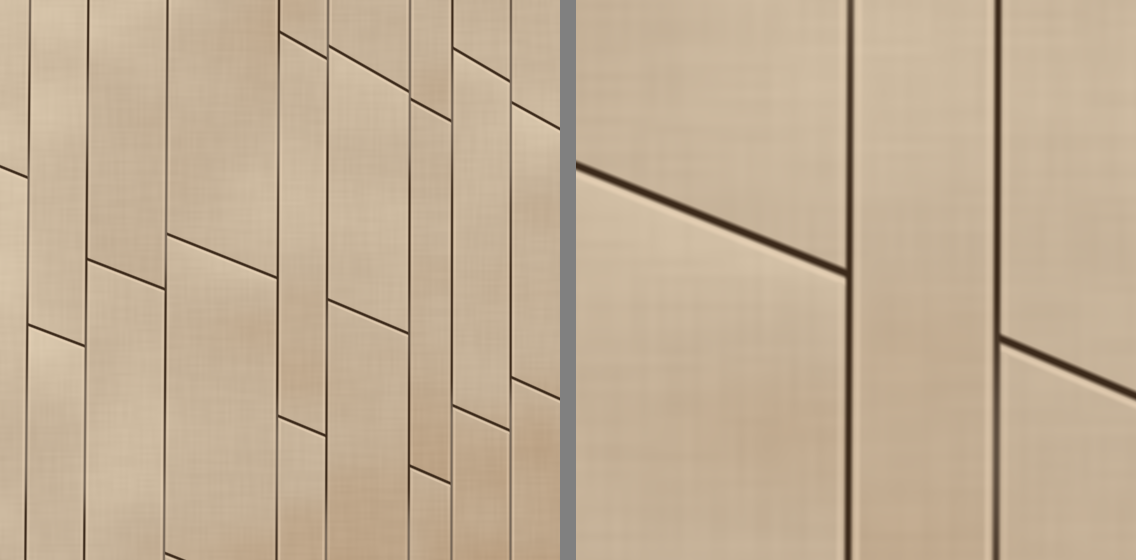
Left, the full canvas; right, a detail of the centre.
Write a three.js fragment shader that draws this texture.

```glsl
// Brushed bronze cladding: uneven upright strips cut by slanted joints.
varying vec2 vUv;

const int STRIP_COUNT = 9;
// Per strip: left edge at mid height, then lower and upper joint height there.
const float NONE = -1.0;
const vec3 STRIPS[STRIP_COUNT] = vec3[STRIP_COUNT](
  vec3(0.0,   NONE,  0.703), vec3(0.0495, 0.421, NONE),
  vec3(0.154, 0.538, NONE),  vec3(0.296, 0.013, 0.583),
  vec3(0.496, 0.258, 0.944), vec3(0.584, 0.466, 0.919),
  vec3(0.731, 0.169, 0.824), vec3(0.807, 0.277, 0.915),
  vec3(0.912, 0.327, 0.818));

const float SEAM_LEAN = 0.009;
const float SEAM_HALF = 0.0019;
const float JOINT_HALF = 0.0023;
const float SOFTNESS = 0.0017;
const float RIM_OFFSET = 0.0052;
const float RIM_HALF = 0.0016;
const float WEAVE_SCALE = 190.0;
const float WEAVE_AMOUNT = 0.014;

const vec3 BRONZE = vec3(0.715, 0.600, 0.475);
const vec3 SAND = vec3(0.775, 0.697, 0.597);
const vec3 CREAM = vec3(0.855, 0.785, 0.680);
const vec3 GROOVE = vec3(0.23, 0.16, 0.10);
const vec3 WORN_GROOVE = vec3(0.46, 0.40, 0.34);
const vec3 RIM = vec3(0.93, 0.84, 0.73);

float hash(vec2 p) {
  vec3 q = fract(vec3(p.xyx) * 0.1031);
  q += dot(q, q.yzx + 33.33);
  return fract((q.x + q.y) * q.z);
}

float noise(vec2 p) {
  vec2 cell = floor(p);
  vec2 f = fract(p);
  f = f * f * (3.0 - 2.0 * f);
  return mix(mix(hash(cell), hash(cell + vec2(1.0, 0.0)), f.x),
             mix(hash(cell + vec2(0.0, 1.0)), hash(cell + 1.0), f.x), f.y);
}

float stroke(float d, float halfWidth) {
  return 1.0 - smoothstep(halfWidth - SOFTNESS, halfWidth + SOFTNESS, abs(d));
}

// Signed distance above a joint; steeper towards the top and right.
float jointDistance(vec2 p, float left, float height) {
  float slope = 0.375 + 0.08 * left + 0.15 * smoothstep(0.6, 0.95, height);
  return (p.y - height + slope * (p.x - left)) / sqrt(1.0 + slope * slope);
}

void main() {
  vec2 p = vUv;

  // Find the strip under this point and its nearest seam.
  vec3 strip = STRIPS[0];
  float stripId = 0.0;
  float seam = 1.0;
  float seamId = 0.0;
  for (int i = 1; i < STRIP_COUNT; i++) {
    vec3 next = STRIPS[i];
    next.x += SEAM_LEAN * (1.0 - next.x) * (p.y - 0.5);
    float d = p.x - next.x;
    if (abs(d) < abs(seam)) {
      seam = d;
      seamId = float(i);
    }
    if (d > 0.0) {
      strip = next;
      stripId = float(i);
    }
  }

  // Joints split the strip into panels.
  float lower = jointDistance(p, strip.x, strip.y);
  float upper = jointDistance(p, strip.x, strip.z);
  float joint = abs(lower) < abs(upper) ? lower : upper;
  float panelId = step(0.0, lower) + step(0.0, upper);
  float panelTone = hash(vec2(stripId + 3.0, panelId + 11.0)) - 0.5;

  // Broad sheen, soft dents and a glow below each joint.
  float dents = noise(p * vec2(4.0, 5.0) + 7.0) - 0.5;
  float ripples = noise(p * vec2(9.0, 12.0) + stripId * 5.3) - 0.5;
  float glow = joint < 0.0 ? exp(joint / 0.07) : 0.0;
  float light = 0.53 + 0.42 * (p.y - 0.5) - 0.34 * (p.x - 0.5)
              + 0.38 * dents + 0.18 * ripples + 0.14 * panelTone + 0.16 * glow;
  light -= 0.22 * smoothstep(0.75, 1.05, p.y);
  light = clamp(light, 0.0, 1.0);
  vec3 color = mix(BRONZE, SAND, smoothstep(0.0, 0.5, light));
  color = mix(color, CREAM, smoothstep(0.45, 0.95, light));

  // Fine linen grain.
  vec2 grain = p * WEAVE_SCALE;
  float weave = noise(grain * vec2(1.0, 0.12)) + noise(grain * vec2(0.12, 1.0)) - 1.0;
  color += WEAVE_AMOUNT * weave;

  // Pale folded edges beside the grooves.
  float seamRim = stroke(abs(seam) - RIM_OFFSET, RIM_HALF);
  float jointRim = stroke(joint + RIM_OFFSET, RIM_HALF);
  float rimWear = noise(vec2(p.y * 7.0, stripId * 9.0));
  color = mix(color, RIM, max(seamRim * (0.12 + 0.35 * rimWear), jointRim * 0.6));

  // Dark grooves; seams fade to grey in places.
  float wear = smoothstep(0.3, 0.8, noise(vec2(seamId * 13.0, p.y * 5.0)));
  color = mix(color, GROOVE, stroke(joint, JOINT_HALF));
  color = mix(color, mix(GROOVE, WORN_GROOVE, wear), stroke(seam, SEAM_HALF));

  gl_FragColor = vec4(color, 1.0);
}
```
